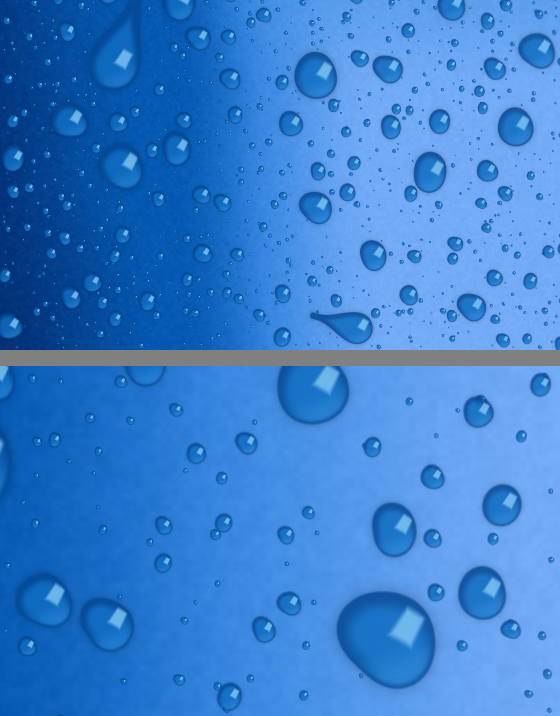
Top, the full canvas; bottom, a detail of the centre.
This texture is drawn by a WebGL 1 fragment shader. Its source:

```glsl
precision highp float;
// Water drops on a smooth blue sheet lit from the right.
// Four jittered grids scatter drops from large to tiny, smaller ones keep clear
// of larger ones; two running drops with tails are tapered capsules.

// Layers: cell size, smallest radius, largest radius, density
#define LARGE  vec4(0.235, 0.040, 0.066, 0.50)
#define MEDIUM vec4(0.122, 0.019, 0.038, 0.50)
#define SMALL  vec4(0.061, 0.008, 0.018, 0.42)
#define TINY   vec4(0.029, 0.0018, 0.0062, 0.40)
#define JITTER 0.76
#define GLINT 0.72
#define GRAIN 0.022
#define DROP_BODY vec3(0.06, 0.44, 0.78)
#define DROP_RIM vec3(0.015, 0.29, 0.60)
#define DROP_GLOW vec3(0.22, 0.60, 0.92)
#define DROP_GLINT vec3(0.56, 0.82, 0.98)

uniform vec2 u_resolution;

float hash(vec2 p) {
  vec3 q = fract(p.xyx * 0.1031);
  q += dot(q, q.yzx + 33.33);
  return fract((q.x + q.y) * q.z);
}

float noise(vec2 p) {
  vec2 i = floor(p), f = fract(p);
  f = f * f * (3.0 - 2.0 * f);
  vec2 e = vec2(0.0, 1.0);
  return mix(mix(hash(i), hash(i + e.yx), f.x),
             mix(hash(i + e.xy), hash(i + e.yy), f.x), f.y);
}

// A drop sample is (local position in radii, signed distance, radius).
vec4 nearer(vec4 a, vec4 b) { return a.z < b.z ? a : b; }

// Centre and radius of the drop in a cell; radius 0 means an empty cell.
vec3 seedDrop(vec2 id, vec4 layer) {
  vec2 key = id + 40.0 + floor(layer.x * 3000.0);
  vec2 shift = vec2(hash(key), hash(key + 71.3)) - 0.5;
  vec2 centre = (id + 0.5 + JITTER * shift) * layer.x;
  float size = hash(key + 137.7);
  float density = layer.w * mix(1.15, 0.92, smoothstep(0.4, 0.9, centre.x));
  float present = step(hash(key + 211.9), density);
  return vec3(centre, present * mix(layer.y, layer.z, size * size));
}

// Irregular, slightly stretched blob around a seed.
vec4 blob(vec2 p, vec3 seed) {
  if (seed.z <= 0.0) return vec4(0.0, 0.0, 1.0, 1.0);
  vec2 local = (p - seed.xy) / seed.z;
  float h = hash(floor(seed.xy * 4000.0));
  float k = fract(h * 17.0);
  float tilt = 1.2 + 1.5 * h;
  float angle = atan(local.y, local.x + 0.00001);
  float outline = 1.0 + (0.03 + 0.09 * k) * cos(2.0 * (angle - tilt))
                + 0.055 * h * cos(3.0 * angle + 6.28 * k);
  return vec4(local, (length(local) - outline) * seed.z, seed.z);
}

// Running drop: a head that narrows into a tail.
vec4 runningDrop(vec2 p, vec2 head, vec2 tail, float radius) {
  vec2 d = p - head, axis = tail - head;
  float h = clamp(dot(d, axis) / dot(axis, axis), 0.0, 1.0);
  float width = radius * mix(1.0, 0.2, smoothstep(0.0, 0.9, h));
  return vec4(d / radius, length(d - axis * h) - width, radius);
}

vec2 cellId(vec2 p, float cell, int n) {
  float k = float(n);
  return floor(p / cell - 0.5) + vec2(mod(k, 2.0), floor(k / 2.0));
}

vec4 largeDrops(vec2 p) {
  vec4 best = nearer(runningDrop(p, vec2(0.325, 0.815), vec2(0.40, 1.03), 0.070),
                     runningDrop(p, vec2(1.02, 0.062), vec2(0.895, 0.098), 0.045));
  for (int n = 0; n < 4; n++) {
    vec3 seed = seedDrop(cellId(p, LARGE.x, n), LARGE);
    // Leave room around the running drops
    float room = min(length(seed.xy - vec2(0.34, 0.86)), length(seed.xy - vec2(0.97, 0.07)));
    if (room > 0.17) best = nearer(best, blob(p, seed));
  }
  return best;
}

vec4 mediumDrops(vec2 p) {
  vec4 best = vec4(0.0, 0.0, 1.0, 1.0);
  for (int n = 0; n < 4; n++) {
    vec3 seed = seedDrop(cellId(p, MEDIUM.x, n), MEDIUM);
    if (seed.z > 0.0 && largeDrops(seed.xy).z > seed.z * 1.3) best = nearer(best, blob(p, seed));
  }
  return best;
}

vec4 fineDrops(vec2 p, vec4 layer) {
  vec4 best = vec4(0.0, 0.0, 1.0, 1.0);
  for (int n = 0; n < 4; n++) {
    vec3 seed = seedDrop(cellId(p, layer.x, n), layer);
    if (seed.z > 0.0 && min(largeDrops(seed.xy).z, mediumDrops(seed.xy).z) > seed.z * 1.4)
      best = nearer(best, blob(p, seed));
  }
  return best;
}

// Sheet: night blue at the left, a soft step, pale blue at the right.
vec3 sheet(vec2 p) {
  float x = p.x + 0.05 * (p.y - 0.5) + 0.03 * (noise(p * 4.0) - 0.5);
  vec3 c = mix(vec3(0.01, 0.19, 0.46), vec3(0.02, 0.35, 0.70), smoothstep(-0.05, 0.50, x + 0.1 * p.y));
  c = mix(c, vec3(0.20, 0.52, 0.88), smoothstep(0.50, 0.80, x));
  c = mix(c, vec3(0.45, 0.67, 0.965), smoothstep(0.66, 1.10, x));
  c = mix(c, vec3(0.27, 0.57, 0.89), 0.5 * smoothstep(0.72, 1.05, p.y) * smoothstep(0.6, 1.0, x));
  return c + GRAIN * (noise(p * 190.0) + noise(p * 90.0) - 1.0);
}

// Lays one drop with contact shade, dark rim, lower glow and window glint.
vec3 shadeDrop(vec3 ground, vec4 drop, float soft) {
  vec2 q = drop.xy;
  float depth = clamp(-drop.z / drop.w, 0.0, 1.0);
  ground *= 1.0 - 0.16 * exp(-max(drop.z, 0.0) / (0.10 * drop.w));
  float light = dot(q, vec2(0.35, -0.94));
  vec3 c = mix(DROP_RIM, DROP_BODY, smoothstep(0.0, 0.42, depth + 0.12 * light));
  c = mix(c, DROP_GLOW, 0.5 * smoothstep(0.1, 0.95, light) * smoothstep(0.03, 0.16, depth));
  c = mix(c, ground, 0.18);
  vec2 g = mat2(0.87, 0.5, -0.5, 0.87) * (q - vec2(0.42, 0.24));
  float window = max(abs(g.x) / (0.25 - 0.08 * g.y), abs(g.y) / 0.36);
  c = mix(c, DROP_GLINT, GLINT * smoothstep(1.2, 0.65, window) * smoothstep(0.02, 0.16, depth));
  return mix(ground, c, smoothstep(soft, -soft, drop.z));
}

void main() {
  vec2 p = gl_FragCoord.xy / u_resolution.y;
  float blur = 0.0015 + 0.0035 * smoothstep(0.45, 1.0, length(p - vec2(0.90, 0.38)));
  float soft = max(blur, 0.7 / u_resolution.y);
  vec3 color = sheet(p);
  color = shadeDrop(color, fineDrops(p, TINY), soft);
  color = shadeDrop(color, fineDrops(p, SMALL), soft);
  color = shadeDrop(color, mediumDrops(p), soft);
  color = shadeDrop(color, largeDrops(p), soft);
  gl_FragColor = vec4(color, 1.0);
}
```
